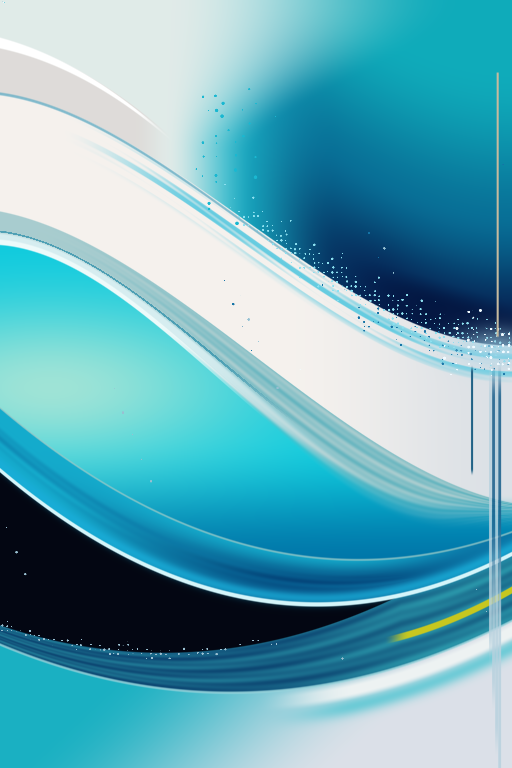
Write a WebGL 1 fragment shader that draws this background.

```glsl
precision highp float;
// Flowing glossy ribbons of white, cyan and navy with paint spray and thin drips.
uniform vec2 u_resolution;

vec3 col;

void paint(vec3 colour, float mask) { col = mix(col, colour, mask); }

float hash(vec2 c) { return fract(sin(dot(c, vec2(127.1, 311.7))) * 4375.85); }

// Coverage below an edge; d is the downward distance from it
float below(float d) {
  float aa = 0.9 / u_resolution.y;
  return smoothstep(-aa, aa, d);
}

// Smooth line of half width w around d = 0
float stroke(float d, float w) {
  float aa = 1.0 / u_resolution.y;
  return 1.0 - smoothstep(max(w - aa, 0.0), max(w, 0.0) + aa, abs(d));
}

float glow(float d, float w) { return exp(-d * d / (w * w)); }

float fade(float a, float b, float t) { return 1.0 - smoothstep(a, b, t); }

// Plateau between a and b with soft ends
float span(float a, float b, float soft, float t) {
  return smoothstep(a, a + soft, t) * fade(b - soft, b, t);
}

// Cellular droplets: one random dot in a share of the cells
float specks(vec2 q, float share) {
  vec2 cell = floor(q);
  vec2 centre = 0.35 + 0.3 * vec2(hash(cell + 7.0), hash(cell + 19.0));
  float radius = 0.12 + 0.22 * hash(cell + 31.0);
  return fade(radius * 0.6, radius, length(fract(q) - centre)) * step(hash(cell), share);
}

// Brushed streaks across a ribbon
float streaks(float v, float x) {
  return 0.5 + 0.3 * sin(v * 17.0 + x * 5.0) + 0.2 * sin(v * 41.0 - x * 7.0);
}

float arch(float x, float low, float bend, float centre) {
  return low - bend * (x - centre) * (x - centre);
}

void main() {
  vec2 uv = gl_FragCoord.xy / u_resolution;
  float x = uv.x, y = 1.0 - uv.y;
  vec2 grain = vec2(x, y * 1.5) * 110.0;

  // Ribbon edges, measured downward
  float d = y - 0.12 - 0.33 * smoothstep(-0.05, 1.0, x);
  float veilTop = 0.27 + 0.39 * smoothstep(-0.08, 1.08, x);
  float veilEnd = 0.315 + 0.352 * smoothstep(-0.02, 0.88, x);
  float poolEnd = arch(x, 0.729, 0.404, 0.7);
  float rimEnd = arch(x, 0.787, 0.455, 0.62);
  float hollowEnd = max(arch(x, 0.85, 0.35, 0.32), rimEnd);
  float bandEnd = arch(x, 0.902, 0.31, 0.45);

  // Sky: pale haze to teal, sinking into navy
  vec3 deep = mix(vec3(0.06, 0.67, 0.73), vec3(0.03, 0.42, 0.58), smoothstep(-0.36, -0.13, d));
  deep = mix(deep, vec3(0.02, 0.13, 0.32), smoothstep(-0.17, -0.02, d) * smoothstep(0.4, 0.78, x));
  deep = mix(deep, vec3(0.12, 0.75, 0.82), 0.9 * fade(0.4, 0.66, x));
  col = mix(vec3(0.88, 0.92, 0.91), deep, smoothstep(0.32, mix(0.9, 0.5, smoothstep(0.0, 0.2, y)), x));
  paint(vec3(0.01, 0.07, 0.23), 0.7 * span(0.33, 0.42, 0.035, y - 0.2 * (x - 0.7)) * smoothstep(0.66, 0.85, x));

  // Faint wing
  float wing = y - 0.052 - 0.16 * x - 0.65 * x * x;
  paint(vec3(0.87, 0.86, 0.85), below(wing) * fade(0.26, 0.34, x));
  paint(vec3(1.0), stroke(wing - 0.004, 0.007 - 0.018 * x) * fade(0.26, 0.34, x));

  // White ribbon with blue strokes
  vec3 white = mix(vec3(0.96, 0.945, 0.93), vec3(0.86, 0.88, 0.9), smoothstep(0.55, 1.0, x));
  float lines = span(-0.004, 0.055, 0.025, d) * smoothstep(0.12, 0.4, x);
  white = mix(white, vec3(0.4, 0.8, 0.88), lines * smoothstep(0.35, 0.8, streaks(d * 14.0, x)));
  paint(white, below(d));
  paint(vec3(0.4, 0.68, 0.77), 0.8 * stroke(d - 0.008 * x, 0.0018) * fade(0.5, 0.7, x));

  // Spray, loose drops and splash
  paint(vec3(0.55, 0.88, 0.94), specks(grain, 0.8 * glow(d + 0.006, 0.018) * smoothstep(0.38, 0.6, x)));
  paint(vec3(0.08, 0.45, 0.65), specks(grain + 3.3, 0.4 * glow(d - 0.02, 0.014) * smoothstep(0.58, 0.8, x)));
  paint(vec3(0.1, 0.72, 0.82), specks(grain * 0.7, 0.25 * glow(length(uv - vec2(0.43, 0.82)), 0.07)));
  float splash = glow(x - 0.97, 0.08) * glow(y - 0.453, 0.025);
  paint(vec3(0.62, 0.82, 0.9), 0.65 * splash);
  paint(vec3(0.94, 0.98, 1.0), specks(grain * 0.8, splash));

  // Translucent grey-teal veil
  float v = (y - veilTop) / max(veilEnd - veilTop, 0.012);
  vec3 veil = mix(vec3(0.66, 0.8, 0.81), vec3(0.4, 0.71, 0.75), streaks(v, x) * smoothstep(0.05, 0.6, x));
  veil = mix(veil, vec3(0.84, 0.93, 0.94), span(0.62, 1.05, 0.15, v) * fade(0.35, 0.75, x));
  veil = mix(veil, vec3(0.16, 0.55, 0.66), 0.7 * stroke(v - 0.65, 0.03) * fade(0.4, 0.6, x));
  paint(veil, below(y - veilTop));

  // Cyan pool with a pale light
  vec3 pool = mix(vec3(0.03, 0.79, 0.87), vec3(0.0, 0.46, 0.66), smoothstep(0.57, 0.74, y));
  pool = mix(pool, vec3(0.62, 0.89, 0.84), glow(x - 0.1, 0.4) * glow(y - 0.505, 0.11));
  float soft = 0.002 + 0.022 * smoothstep(0.4, 0.9, x);
  paint(pool, smoothstep(-soft, soft, y - veilEnd));
  paint(vec3(0.93, 0.98, 0.98), stroke(y - veilEnd, 0.0035) * fade(0.3, 0.55, x));

  // Blue rim
  float r = (y - poolEnd) / (rimEnd - poolEnd);
  vec3 rim = mix(vec3(0.08, 0.67, 0.8), vec3(0.01, 0.25, 0.46), smoothstep(0.05, 0.6, x) * smoothstep(-0.1, 0.6, r));
  rim = mix(rim, vec3(0.04, 0.46, 0.65), max(smoothstep(0.65, 1.0, x), 0.6 * span(0.2, 0.8, 0.25, r) * streaks(r, x)));
  paint(rim, below(y - poolEnd));
  paint(vec3(0.6, 0.79, 0.78), 0.75 * stroke(y - poolEnd, 0.0012));

  // Dark hollow, teal band and bright lip
  paint(vec3(0.01, 0.025, 0.07), below(y - rimEnd));
  float b = (y - hollowEnd) / max(bandEnd - hollowEnd, 0.01);
  paint(mix(vec3(0.05, 0.28, 0.45), vec3(0.16, 0.58, 0.66), 0.6 * streaks(b, x) + 0.4 * smoothstep(0.5, 0.9, x)), below(y - hollowEnd));
  paint(vec3(0.1, 0.68, 0.85), 0.8 * glow(y - rimEnd + 0.008, 0.009));
  paint(vec3(0.83, 0.96, 0.98), stroke(y - rimEnd, 0.0028));
  paint(vec3(0.6, 0.75, 0.82), specks(grain, 0.7 * glow(y - hollowEnd, 0.006) * fade(0.3, 0.6, x)));

  // Pale floor, cyan smear, white sweep, gold stroke
  float f = y - bandEnd;
  paint(mix(vec3(0.1, 0.69, 0.76), vec3(0.86, 0.88, 0.91), smoothstep(0.15, 0.8, x + 1.6 * (y - 0.92))), below(f));
  paint(vec3(0.3, 0.77, 0.82), 0.75 * glow(f - 0.035, 0.012) * smoothstep(0.5, 0.7, x));
  paint(vec3(0.93, 0.95, 0.95), span(0.0, 0.028, 0.01, f) * smoothstep(0.5, 0.7, x));
  paint(vec3(0.6, 0.83, 0.86), 0.8 * stroke(f, 0.0015));
  paint(vec3(0.78, 0.78, 0.12), stroke(y - arch(x, 0.847, 0.46, 0.586), 0.0045) * smoothstep(0.75, 0.8, x));

  // Thread and drips
  paint(vec3(0.78, 0.73, 0.62), stroke(x - 0.972, 0.002) * span(0.093, 0.44, 0.003, y));
  paint(vec3(0.12, 0.38, 0.52), stroke(x - 0.922, 0.002) * span(0.475, 0.62, 0.01, y));
  for (int i = 0; i < 4; i++) {
    float k = float(i);
    vec3 ink = mix(vec3(0.08, 0.36, 0.54), vec3(0.72, 0.82, 0.87), max(mod(k, 2.0), smoothstep(0.65, 0.82, y)));
    paint(ink, 0.85 * span(0.47, 1.05 - 0.06 * k, 0.05, y) * stroke(x - 0.976 + 0.006 * k, 0.0028));
  }
  gl_FragColor = vec4(col, 1.0);
}
```
